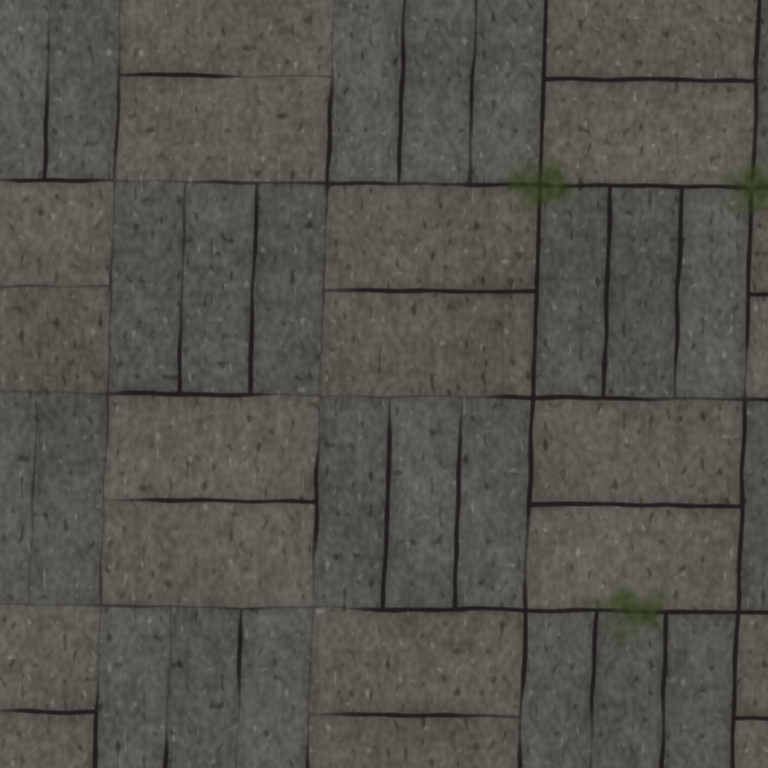
Write a Shadertoy shader that draws this texture.

```glsl
// Worn basket-weave paving: square cells alternate two lying and three standing
// bricks. Rounded-box distances draw the joints, gradient noise fills some of
// them with dust and grains the stone, and moss grows on a few joints.

float hash(vec2 p) {
    vec3 q = fract(p.xyx * vec3(0.1031, 0.1030, 0.0973));
    q += dot(q, q.yzx + 33.33);
    return fract((q.x + q.y) * q.z);
}

float cornerSlope(vec2 corner, vec2 offset) {
    float angle = 6.2832 * hash(corner);
    return dot(vec2(cos(angle), sin(angle)), offset);
}

// Gradient noise, roughly -0.7 to 0.7
float noise(vec2 p) {
    vec2 i = floor(p), f = fract(p), e = vec2(1.0, 0.0);
    vec2 s = f * f * f * (f * (f * 6.0 - 15.0) + 10.0);
    return mix(
        mix(cornerSlope(i, f), cornerSlope(i + e, f - e), s.x),
        mix(cornerSlope(i + e.yx, f - e.yx), cornerSlope(i + 1.0, f - 1.0), s.x), s.y);
}

float roundedBox(vec2 p, vec2 halfSize, float radius) {
    vec2 q = abs(p) - halfSize + radius;
    return min(max(q.x, q.y), 0.0) + length(max(q, 0.0)) - radius;
}

void mainImage(out vec4 fragColor, in vec2 fragCoord) {
    vec2 p = fragCoord / iResolution.xy;
    p.y = 1.0 - p.y; // rows are counted downwards

    // Slightly skewed grid of cells, with wobbling edges
    vec2 grid = (p - vec2(0.158 - 0.035 * p.y, 0.234 + 0.010 * p.x)) / 0.2768;
    vec2 wobble = vec2(noise(p * 17.0), noise(p * 17.0 + 40.0));
    vec2 warped = grid + 0.012 * wobble;
    vec2 cell = floor(warped);

    // Bricks inside the cell
    float lying = mod(cell.x + cell.y, 2.0);
    vec2 count = lying > 0.5 ? vec2(1.0, 2.0) : vec2(3.0, 1.0);
    vec2 inCell = fract(warped) * count;
    vec2 brickId = cell * 7.0 + floor(inCell);
    vec2 local = (fract(inCell) - 0.5) / count;
    float depth = -roundedBox(local, 0.5 / count, 0.018);

    // Stone: tone per brick, stains, grain, dark pits and pale flecks
    vec3 color = mix(vec3(0.332, 0.330, 0.311), vec3(0.360, 0.345, 0.318), lying);
    color += 0.024 * (hash(brickId + 3.0) - 0.5);
    color += 0.040 * noise(p * 7.0 + 11.0) * vec3(1.0, 0.97, 0.90);
    color += 0.055 * noise(p * vec2(48.0, 34.0));
    color += 0.065 * noise(p * vec2(125.0, 90.0) + 5.0);
    float pits = smoothstep(0.26, 0.58, noise(p * vec2(88.0, 56.0) + 21.0));
    float flecks = smoothstep(0.32, 0.62, noise(p * vec2(95.0, 66.0) + 73.0));
    color += 0.10 * flecks - 0.09 * pits;

    // Joints: open on the right, often packed with dust on the left
    float open = smoothstep(-0.22, 0.16, noise(grid * 1.7 + 9.0) + 0.55 * p.x - 0.19);
    float jointWidth = mix(0.004, 0.0095, open) + 0.004 * noise(p * 30.0 + 60.0);
    float blur = 0.004 + 2.0 / iResolution.y;
    float joint = 1.0 - smoothstep(jointWidth - blur, jointWidth + blur, depth);
    float shade = exp(-depth * 38.0) * mix(0.06, 0.20, open);
    color *= 1.0 - shade;
    color = mix(color, vec3(0.120, 0.102, 0.108), joint * mix(0.22, 0.92, open));

    // Moss tufts on alternating joint rows
    float moss = 0.0;
    for (int i = 0; i < 4; i++) {
        float k = float(i);
        vec2 offset = grid - vec2(2.0 + 0.5 * k, 2.0 * mod(k, 2.0));
        float reach = length(offset * vec2(0.8, 1.1)) + 0.11 * noise(p * 38.0 + k);
        moss = max(moss, 1.0 - smoothstep(0.01, 0.17, reach));
    }
    vec3 mossColor = vec3(0.205, 0.255, 0.125) + 0.09 * noise(p * 85.0 + 31.0);
    color = mix(color, mossColor, 0.8 * moss);

    fragColor = vec4(color, 1.0);
}
```
